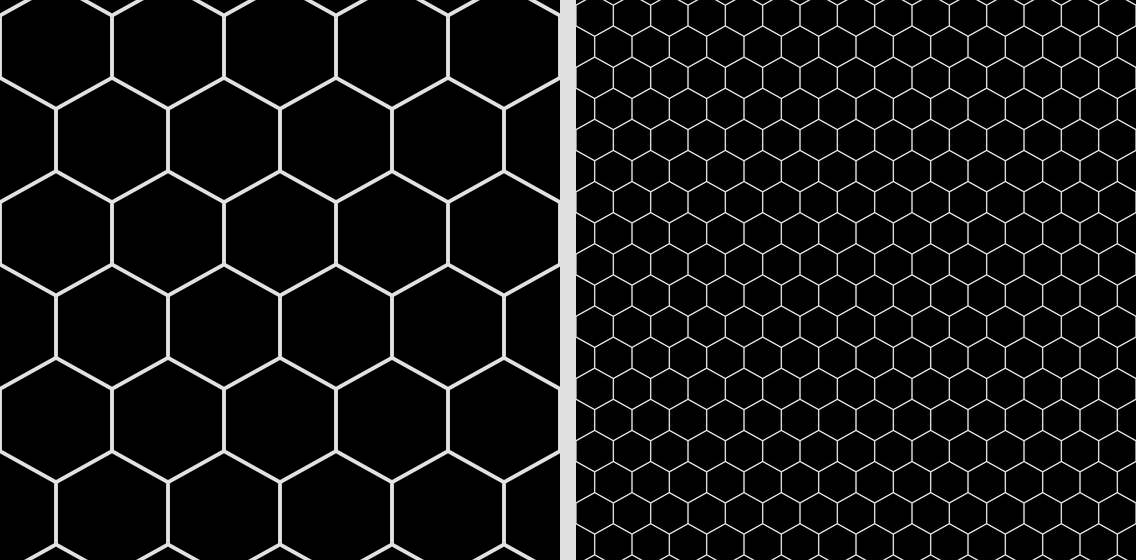
Left, the tile; right, the same tile 3 across and 3 down.
This pattern is drawn by a WebGL 1 fragment shader. Its source:

```glsl
precision highp float;
// Thin pale honeycomb outlines on black: upright hexagons in staggered rows.
// Two interleaved lattices of cells each give the distance to their border;
// the larger one belongs to the cell that holds the point. Whole counts tile.

#define COLUMNS 5.0
#define ROW_PAIRS 3.0
#define LINE_WIDTH 0.0069
#define LINE_COLOR vec3(0.888, 0.888, 0.882)
#define CELL_COLOR vec3(0.0)

uniform vec2 u_resolution;

// Signed distance to the border of the nearest hexagon, positive inside.
float hexInset(vec2 gridPos, vec2 center, vec2 period) {
  vec2 q = abs(fract(gridPos - center + 0.5) - 0.5) * period;
  float apex = period.y / 3.0;
  vec2 slantNormal = normalize(vec2(apex, period.x));
  float side = 0.5 * period.x - q.x;
  float slant = dot(slantNormal, vec2(0.0, apex) - q);
  return min(side, slant);
}

void main() {
  vec2 uv = gl_FragCoord.xy / u_resolution;
  vec2 repeats = vec2(COLUMNS, ROW_PAIRS);
  vec2 gridPos = uv * repeats;
  vec2 period = 1.0 / repeats;

  // Staggered rows: the upper one is shifted by half a cell.
  float lower = hexInset(gridPos, vec2(0.0, 0.25), period);
  float upper = hexInset(gridPos, vec2(0.5, 0.75), period);
  float edgeDistance = max(lower, upper);

  // Line coverage, smoothed over one pixel.
  float pixel = 1.0 / min(u_resolution.x, u_resolution.y);
  float line = clamp((0.5 * LINE_WIDTH - edgeDistance) / pixel + 0.5, 0.0, 1.0);
  gl_FragColor = vec4(mix(CELL_COLOR, LINE_COLOR, line), 1.0);
}
```
